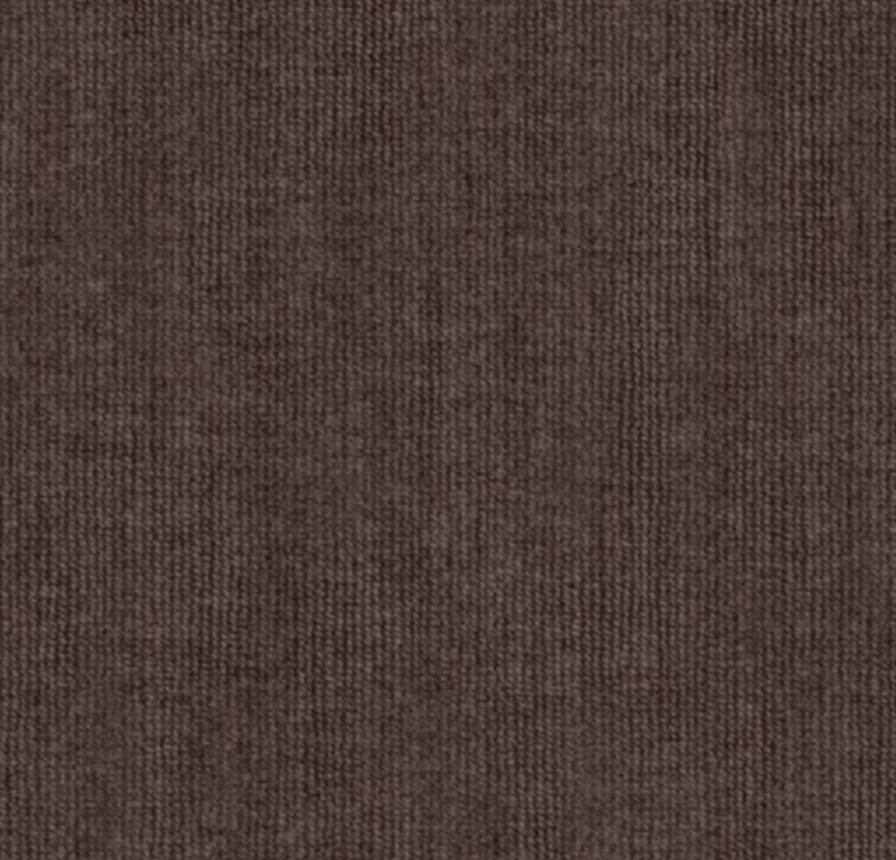
A WebGL 1 fragment shader for this texture:

```glsl
precision highp float;
uniform vec2 u_resolution;

const float TAU = 6.28318;

float hash(vec2 p) {
  vec3 q = fract(vec3(p.xyx) * 0.1031);
  q += dot(q, q.yzx + 33.33);
  return fract((q.x + q.y) * q.z);
}

// Smooth value noise, centred on zero
float noise(vec2 p) {
  vec2 cell = floor(p);
  vec2 f = fract(p);
  f = f * f * (3.0 - 2.0 * f);
  float low = mix(hash(cell), hash(cell + vec2(1.0, 0.0)), f.x);
  float high = mix(hash(cell + vec2(0.0, 1.0)), hash(cell + vec2(1.0, 1.0)), f.x);
  return mix(low, high, f.y) - 0.5;
}

// Vertical ribs crossed by small slanted stitches
float weave(vec2 uv) {
  vec2 thread = uv * vec2(90.0, 122.0);
  thread.x += 0.4 * noise(uv * vec2(38.0, 9.0) + 70.0);
  thread.x += 0.3 * noise(uv * vec2(90.0, 122.0) + 140.0);
  float column = floor(thread.x);
  float across = fract(thread.x) - 0.5;
  float along = thread.y + 0.6 * across + 0.4 * hash(vec2(column, 7.0))
              + 0.7 * noise(uv * vec2(30.0, 24.0) + 210.0);
  float rib = cos(TAU * across);
  float stitch = cos(TAU * along);
  float strength = 1.0 + 1.0 * noise(uv * vec2(16.0, 7.0) + 300.0);
  return strength * (0.044 * rib + 0.033 * stitch * (0.65 + 0.35 * rib));
}

// Uneven yarn: single stitches, lengthwise streaks and short weft lines
float yarn(vec2 uv) {
  float grain = 0.075 * noise(uv * vec2(165.0, 185.0) + 20.0);
  grain += 0.10 * noise(uv * vec2(245.0, 265.0) + 55.0);
  float streaks = 0.045 * noise(uv * vec2(90.0, 8.0) + 90.0);
  streaks += 0.024 * noise(uv * vec2(26.0, 4.0) + 120.0);
  float weft = 0.045 * noise(uv * vec2(20.0, 122.0) + 170.0);
  float patches = 0.012 * noise(uv * vec2(7.0, 5.0) + 240.0);
  return grain + streaks + weft + patches;
}

void main() {
  vec2 uv = gl_FragCoord.xy / u_resolution.y;
  float tone = weave(uv) + yarn(uv);
  vec3 brown = vec3(0.292, 0.233, 0.221);

  // Faint drift between reddish and greyish brown
  float warmth = noise(uv * vec2(40.0, 14.0) + 400.0);
  vec3 cloth = brown + tone + warmth * vec3(0.006, -0.006, -0.003);
  gl_FragColor = vec4(clamp(cloth, 0.0, 1.0), 1.0);
}
```
